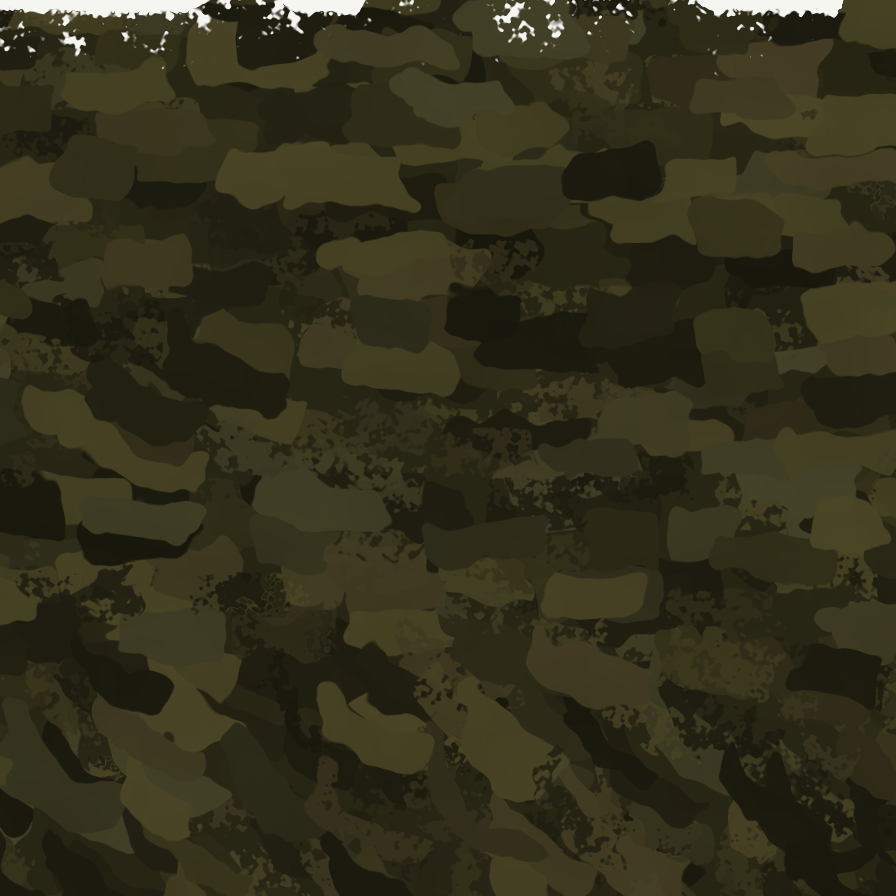
This pattern is drawn by a three.js fragment shader. Its source:

```glsl
// Dark camouflage-like painting: overlapping layers of short brush strokes.
// Each layer is a jittered grid of warped, bent boxes with a round head; some
// strokes are dry and speckled, and bare ground shows along the top edge.
varying vec2 vUv;

const vec3 DARK = vec3(0.092, 0.088, 0.047);
const vec3 OLIVE = vec3(0.296, 0.276, 0.148);
const vec3 BROWN = vec3(0.278, 0.246, 0.145);
const vec3 MOSS = vec3(0.270, 0.262, 0.158);
const vec3 BARE = vec3(0.96, 0.96, 0.95);
const int LAYERS = 5;
const vec2 CELL = vec2(0.136, 0.080);
const vec2 BLOCK_HALF = vec2(0.066, 0.029);
const vec2 SLANT_HALF = vec2(0.080, 0.026);
const float SLANT_ANGLE = -0.68;
const float SLANT_BEND = 4.0;
const float HEAD_RADIUS = 0.017;
const float CORNER = 0.012;
const float PRESENCE = 0.80;
const float DRY_LEAST = 0.14;
const float DRY_MOST = 0.62;
const float EDGE = 0.0013;
const float SPECK_EDGE = 0.06;

float hash(vec2 p) {
  vec3 q = fract(vec3(p.xyx) * 0.1031);
  q += dot(q, q.yzx + 33.33);
  return fract((q.x + q.y) * q.z);
}

float noise(vec2 p) {
  vec2 i = floor(p);
  vec2 f = fract(p);
  f = f * f * (3.0 - 2.0 * f);
  return mix(mix(hash(i), hash(i + vec2(1.0, 0.0)), f.x),
             mix(hash(i + vec2(0.0, 1.0)), hash(i + vec2(1.0, 1.0)), f.x), f.y);
}

// Fine grain for dry paint and the worn top edge, turned off the axes.
float grain(vec2 p) {
  p = vec2(0.8 * p.x - 0.6 * p.y, 0.6 * p.x + 0.8 * p.y) + 2.0;
  return 0.30 * noise(p * 43.0) + 0.36 * noise(p * 112.0 + 7.0)
       + 0.34 * noise(p * 230.0 + 19.0);
}

// Wobble that makes the outlines look hand-painted.
vec2 wobble(vec2 p) {
  vec2 broad = vec2(noise(p * 27.0), noise(p * 27.0 + 51.0)) - 0.5;
  vec2 fine = vec2(noise(p * 80.0 + 13.0), noise(p * 80.0 + 87.0)) - 0.5;
  return broad * vec2(0.034, 0.022) + fine * 0.005;
}

// How far strokes turn from level blocks (0) to slanted crescents (1).
float slantAt(vec2 p) {
  float lower = 1.0 - smoothstep(0.20, 0.30, p.y);
  vec2 d = (p - vec2(0.25, 0.53)) / vec2(0.20, 0.09);
  return clamp(lower + 0.9 * exp(-dot(d, d)), 0.0, 1.0);
}

float strokeDistance(vec2 d, float slant, float angle, vec2 halfSize, float headed) {
  vec2 along = vec2(cos(angle), sin(angle));
  vec2 q = vec2(dot(d, along), dot(d, vec2(-along.y, along.x)));
  q.y -= SLANT_BEND * slant * q.x * q.x;
  vec2 b = abs(q) - halfSize + CORNER;
  float body = length(max(b, 0.0)) + min(max(b.x, b.y), 0.0) - CORNER;
  float head = length(q - vec2(-halfSize.x, halfSize.y * 0.5)) - HEAD_RADIUS;
  return mix(body, min(body, head), headed);
}

// Tones gather near dark, middle and light.
vec3 strokeColor(vec2 id) {
  float hue = hash(id + 3.7);
  vec3 light = mix(OLIVE, BROWN, smoothstep(0.35, 0.65, hue));
  light = mix(light, MOSS, smoothstep(0.65, 0.85, hue));
  float pick = hash(id + 9.1);
  float tone = 0.43 * smoothstep(0.27, 0.46, pick) + 0.37 * smoothstep(0.57, 0.72, pick);
  return mix(DARK, light, tone + 0.18 * hash(id + 17.9));
}

void main() {
  vec2 uv = vUv;
  float speck = grain(uv);
  vec3 color = mix(DARK, OLIVE, 0.30);

  // Paint the layers from back to front.
  for (int layer = 0; layer < LAYERS; layer++) {
    float n = float(layer);
    vec2 shift = vec2(0.37, 0.61) * n * CELL;
    vec2 p = uv + wobble(uv + n * 3.17);
    vec2 home = floor((p + shift) / CELL);
    for (int j = -1; j <= 1; j++) {
      for (int i = -1; i <= 1; i++) {
        vec2 cell = home + vec2(float(i), float(j));
        vec2 id = cell + 40.0 + n * 57.0;
        if (hash(id) > PRESENCE) continue;
        vec2 jitter = vec2(hash(id + 11.3), hash(id + 23.9)) - 0.5;
        vec2 center = (cell + 0.5 + 0.6 * jitter) * CELL - shift;
        float slant = slantAt(center);
        float angle = slant * SLANT_ANGLE + 0.18 * (hash(id + 31.1) - 0.4);
        vec2 halfSize = mix(BLOCK_HALF, SLANT_HALF, slant);
        halfSize *= vec2(0.60 + 0.5 * hash(id + 43.7), 0.65 + 0.5 * hash(id + 47.3));
        float headed = step(hash(id + 53.9), 0.3 + 0.45 * slant);
        float d = strokeDistance(p - center, slant, angle, halfSize, headed);
        float cover = 1.0 - smoothstep(-EDGE, EDGE, d);

        // Dry strokes gather in regions and break up into specks at the rim.
        float share = mix(DRY_LEAST, DRY_MOST, noise(center * 4.0 + 6.0));
        float dry = step(hash(id + 61.3), share);
        float limit = 0.36 + 0.15 * hash(id + 67.7) + 0.08 * smoothstep(-0.02, 0.0, d);
        float specks = smoothstep(limit - SPECK_EDGE, limit + SPECK_EDGE, speck);
        cover *= mix(0.97, 0.85 * specks, dry);
        color = mix(color, strokeColor(id), cover);
      }
    }
  }
  color *= 0.97 + 0.06 * noise(uv * 14.0);

  // Worn top edge: scattered specks and a few clean notches of bare ground.
  float ramp = smoothstep(0.86, 1.0, uv.y);
  float patches = noise(uv * vec2(8.0, 11.0) + 4.0);
  float limit = 0.97 - ramp * (0.10 + 0.38 * patches);
  float worn = smoothstep(limit - 0.04, limit + 0.09, speck);
  float rim = 0.986 + 0.20 * max(0.0, 0.88 - noise(vec2(uv.x * 11.0, 2.0)));
  rim += 0.02 * (speck - 0.5);
  float notch = smoothstep(rim - EDGE, rim + EDGE, uv.y);
  color = mix(color, BARE, max(worn, notch));

  gl_FragColor = vec4(color, 1.0);
}
```
